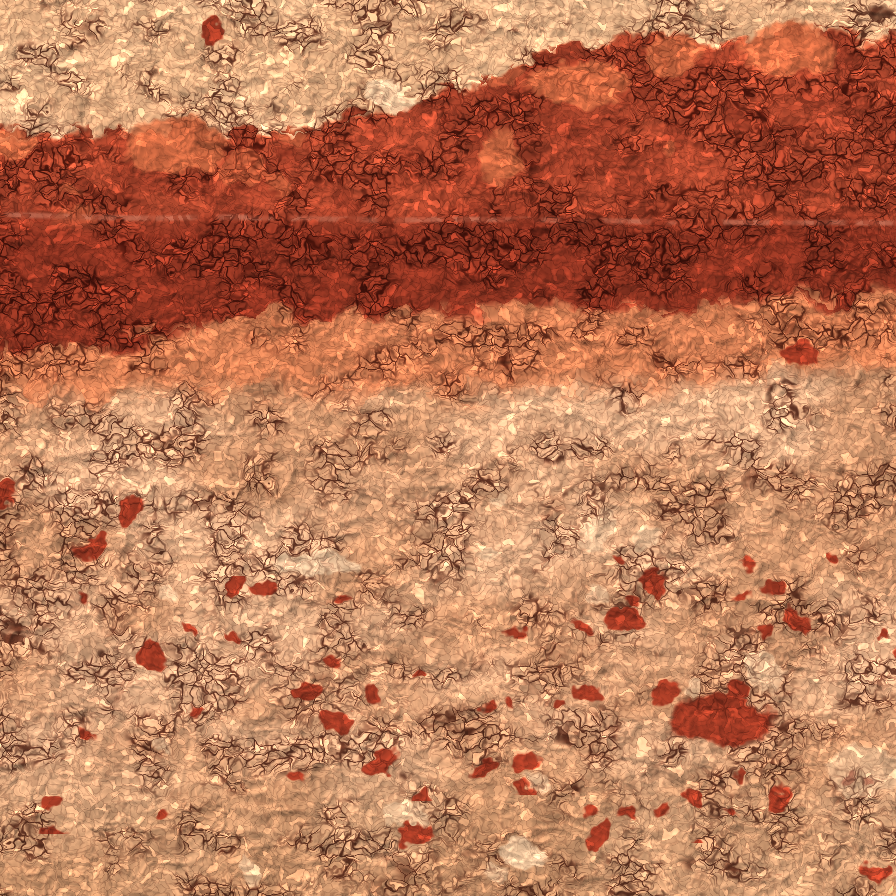
Reproduce this texture procedurally as a Shadertoy shader.

```glsl
// Layered sandstone: a rust-red stratum over an orange seam and pale, flaky tan beds.
// Warped cells at three scales make grains and crevices, ridged noise adds wrinkles,
// and a jittered grid scatters red and pale clasts through the lower beds.

float hash(vec2 p) {
    vec3 q = fract(p.xyx * vec3(.1031, .103, .0973));
    q += dot(q, q.yzx + 33.33);
    return fract((q.x + q.y) * q.z);
}

vec2 hash2(vec2 p) { return vec2(hash(p), hash(p + 57.3)); }

float noise(vec2 p) {
    vec2 i = floor(p), f = fract(p);
    f = f * f * (3. - 2. * f);
    return mix(mix(hash(i), hash(i + vec2(1, 0)), f.x),
               mix(hash(i + vec2(0, 1)), hash(i + 1.), f.x), f.y);
}

float fbm(vec2 p) {
    float sum = 0., amp = .533;
    for (int i = 0; i < 4; i++) {
        sum += amp * noise(p);
        p = mat2(1.6, 1.2, -1.2, 1.6) * p + 7.1;
        amp *= .5;
    }
    return sum;
}

// x: gap between the two nearest cell points, y: random cell tone
vec2 grains(vec2 p) {
    float near = 9., next = 9., tone = 0.;
    for (int k = 0; k < 9; k++) {
        vec2 cell = floor(p) + vec2(k % 3, k / 3) - 1.;
        float d = length(cell + hash2(cell) - p);
        if (d < near) { next = near; near = d; tone = hash(cell + 19.7); }
        else next = min(next, d);
    }
    return vec2(next - near, tone);
}

// Wrinkled surface height
float relief(vec2 p) {
    p += .011 * vec2(noise(p * 45.), noise(p * 45. + 31.));
    float h = 0., amp = .55;
    for (int i = 0; i < 3; i++) {
        h += amp * (1. - abs(2. * noise(p * vec2(38, 55)) - 1.));
        p = mat2(1.75, .9, -.9, 1.75) * p + 3.7;
        amp *= .6;
    }
    return h;
}

float blob(vec2 p, float x, float y, float w, float h) {
    return 1. - smoothstep(.82, 1.04, length((p - vec2(x, y)) / vec2(w, h)));
}

// Scattered flat clasts; density is the chance per grid cell
float clasts(vec2 p, float grid, float density, float seed) {
    p *= grid;
    float cover = 0.;
    for (int k = 0; k < 9; k++) {
        vec2 cell = floor(p) + vec2(k % 3, k / 3) - 1., rnd = hash2(cell + seed);
        float a = (rnd.x - .5) * 2.2, size = mix(.16, .48, rnd.y * rnd.y);
        vec2 d = mat2(cos(a), -sin(a), sin(a), cos(a)) * (p - cell - .2 - .6 * rnd);
        float edge = smoothstep(size - .06, size + .04, length(d / vec2(1.15, .75)));
        cover = max(cover, step(hash(cell + seed + 8.3), density) * (1. - edge));
    }
    return cover;
}

void mainImage(out vec4 fragColor, in vec2 fragCoord) {
    vec2 uv = fragCoord / iResolution.xy;
    vec2 p = uv + .025 * (vec2(fbm(uv * 38.), fbm(uv * 38. + 91.)) - .5);
    p += .006 * (vec2(noise(uv * 150.), noise(uv * 150. + 17.)) - .5);
    vec2 coarse = grains(p * vec2(30, 42));
    vec2 mid = grains(p * vec2(58, 80) + 13.);
    vec2 fine = grains(p * vec2(115, 150) + 41.);
    float patches = fbm(uv * vec2(7, 13)), x = uv.x;

    // Strata boundaries, broken up grain by grain
    float y = p.y + .016 * (coarse.y - .5) + .008 * (mid.y - .5) + .03 * (fbm(uv * 11.) - .5);
    float roof = .855 + .107 * smoothstep(.3, .74, x);
    float sole = .607 + .05 * smoothstep(0., .45, x) + .012 * smoothstep(.78, .88, x);
    float seam = .562 + .025 * smoothstep(.6, 1., x);
    float below = 1. - smoothstep(roof - .004, roof + .004, y);
    float red = below * smoothstep(sole - .007, sole + .007, y);
    float orange = below * smoothstep(seam - .022, seam + .022, y);

    // Bed colours
    vec3 col = mix(vec3(.82, .59, .43), vec3(.9, .69, .53), smoothstep(.3, .7, patches));
    col = mix(col, vec3(.93, .74, .56), .6 * smoothstep(.8, .9, uv.y));
    col = mix(col, vec3(.76, .56, .4), .5 - .5 * smoothstep(.06, .2, uv.y));
    col = mix(col, vec3(.84, .49, .32), orange * .9);
    float upper = smoothstep(.735, .775, uv.y + .02 * (patches - .5));
    vec3 rust = mix(vec3(.57, .21, .135), vec3(.68, .28, .18), upper * (.5 + .7 * coarse.y));
    col = mix(col, rust, red);

    // Orange lumps near the top of the red stratum
    float lumps = .6 * clasts(p, 17., .2, 5.) * red * upper;
    lumps = max(lumps, blob(p, .195, .837, .058, .034));
    lumps = max(lumps, blob(p, .01, .84, .035, .018));
    lumps = max(lumps, blob(p, .88, .943, .055, .032));
    lumps = max(lumps, blob(p, .75, .938, .035, .026));
    lumps = max(lumps, blob(p, .645, .907, .06, .025));
    lumps = max(lumps, blob(p, .555, .828, .025, .035));
    col = mix(col, vec3(.82, .43, .27), lumps * .85);

    // Red and pale clasts, densest in the lower third
    float density = .04 + .25 * smoothstep(.02, .14, uv.y) * smoothstep(.4, .31, uv.y);
    float lower = 1. - smoothstep(.44, .48, uv.y);
    float rusty = max(clasts(p, 25., density, 70.) * lower, blob(p, .803, .195, .06, .03));
    rusty = max(rusty, blob(p, .895, .608, .022, .013));
    rusty = max(rusty, blob(p, .005, .447, .02, .014));
    rusty = max(rusty, blob(p, .235, .962, .012, .014));
    col = mix(col, vec3(.63, .23, .145), rusty);
    float pale = .7 * clasts(p, 19., .09, 140.) * lower * (1. - rusty);
    pale = max(pale, blob(p, .355, .372, .05, .015));
    pale = max(pale, blob(p, .585, .047, .027, .022));
    pale = max(pale, blob(p, .435, .893, .028, .022));
    pale = max(pale, .6 * blob(p, .965, .14, .045, .03));
    col = mix(col, vec3(.96, .8, .64), pale * .85);

    // Grain tone and light from the upper left
    float slope = relief(uv) - relief(uv + vec2(-.0022, .0028));
    col *= .84 + .12 * (coarse.y + mid.y) + .16 * fine.y + clamp(slope * .7, -.24, .2);

    // Crevices, heavier along the bedding lines
    float bed = (1. - smoothstep(0., .012, abs(p.y - .457))) * smoothstep(.2, .6, x);
    bed = max(bed, .8 - .8 * smoothstep(0., .016, abs(p.y - .172)));
    float mask = smoothstep(.38, .66, fbm(uv * vec2(24, 32) + 5.) + .12 * bed + .06 * red);
    vec3 gap = 1. - smoothstep(vec2(0, .02).xyy, vec3(.13, .19, .25), vec3(coarse.x, mid.x, fine.x));
    gap *= vec3(.65 * mask, mask, .22 + .5 * mask * fine.y);
    float crack = max(gap.x, max(gap.y, gap.z)) * (1. - .6 * max(max(rusty, pale), lumps));
    col *= mix(vec3(1), vec3(.38, .25, .22), crack * .95);
    col *= 1. + .17 * smoothstep(.86, .96, fine.y) * (1. - crack);

    // Thin pale vein through the red stratum
    float vein = 1. - smoothstep(.001, .005, abs(uv.y - .759 + .008 * x + .004 * (patches - .5)));
    vein *= (.2 + .6 * fine.y) * smoothstep(.25, .5, noise(uv * 60.));
    fragColor = vec4(clamp(mix(col, vec3(.78, .46, .36), vein), 0., 1.), 1.);
}
```
